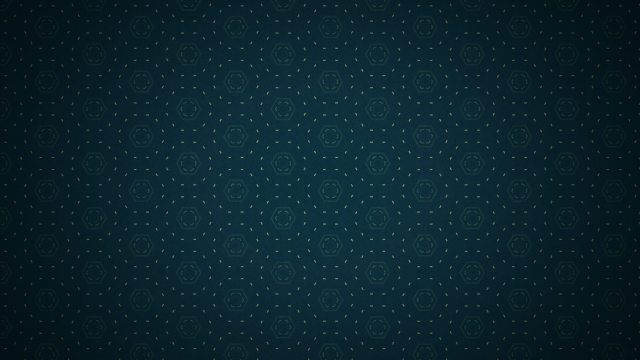
This pattern is drawn by a Shadertoy shader. Its source:

```glsl
// Dark teal wallpaper: small hexagon rosettes on a triangular lattice, each ringed
// by twelve pale dashes. Every cell is folded into one twelfth and drawn with
// distance functions, over a vignetted ground with fine grain and soft wear.

#define SPACING 0.1516               // lattice step, in canvas heights
#define ORIGIN vec2(0.029, -0.030)   // one rosette centre, from the canvas centre
#define HEX_APOTHEM 0.192            // sizes below are in lattice steps
#define HEX_WIDTH 0.026
#define DASH_POS vec2(0.390, 0.113)
#define DASH_SIZE vec2(0.010, 0.023)
#define GRAIN 0.016
#define GROUND_MID vec3(0.058, 0.194, 0.246)
#define GROUND_EDGE vec3(0.010, 0.065, 0.088)
#define HEX_COLOR vec3(0.150, 0.310, 0.295)
#define MARK_COLOR vec3(0.260, 0.430, 0.350)
#define DASH_COLOR vec3(0.570, 0.680, 0.490)

float hash(vec2 p) {
    vec3 q = fract(p.xyx * 0.1031);
    q += dot(q, q.yzx + 33.33);
    return fract((q.x + q.y) * q.z);
}

float valueNoise(vec2 p) {
    vec2 i = floor(p), f = fract(p);
    f = f * f * (3.0 - 2.0 * f);
    return mix(mix(hash(i), hash(i + vec2(1, 0)), f.x),
               mix(hash(i + vec2(0, 1)), hash(i + vec2(1, 1)), f.x), f.y);
}

// Offset from the nearest point of a triangular lattice with unit vertical step
vec2 latticeOffset(vec2 p) {
    vec2 period = vec2(sqrt(3.0), 1.0);
    vec2 a = mod(p + 0.5 * period, period) - 0.5 * period;
    vec2 b = mod(p, period) - 0.5 * period;
    return dot(a, a) < dot(b, b) ? a : b;
}

// Fold sixfold mirror symmetry: x runs along the side normal, y along the side
vec2 foldHexagon(vec2 p) {
    const vec2 mirror = vec2(0.866, -0.5);
    p = abs(p);
    p -= 2.0 * max(dot(p, mirror), 0.0) * mirror;
    return vec2(p.y, abs(p.x));
}

float boxDistance(vec2 p, vec2 halfSize) {
    vec2 d = abs(p) - halfSize;
    return length(max(d, 0.0)) + min(max(d.x, d.y), 0.0);
}

float coverage(float d, float pixel) {
    return clamp(0.5 - d / pixel, 0.0, 1.0);
}

void mainImage(out vec4 fragColor, in vec2 fragCoord) {
    vec2 p = (fragCoord - 0.5 * iResolution.xy) / iResolution.y;
    float pixel = 1.0 / (iResolution.y * SPACING);
    vec2 cell = latticeOffset((p - ORIGIN) / SPACING);
    vec2 q = foldHexagon(cell);

    // Ground with elliptical vignette
    float radius = length(p * vec2(0.95, 1.15));
    float shade = smoothstep(0.12, 1.05, radius);
    vec3 color = mix(GROUND_MID, GROUND_EDGE, shade);
    float light = 1.0 - 0.65 * shade;

    // Worn hexagon outline: soft band with a firmer inner edge
    float wear = 0.65 + 0.5 * valueNoise(p * 75.0 + 90.0);
    float side = q.x - HEX_APOTHEM;
    float band = coverage(abs(side) - 0.5 * HEX_WIDTH, pixel);
    float rim = coverage(abs(side + 0.3 * HEX_WIDTH) - 0.006, pixel);
    float ring = coverage(abs(length(cell) - 0.075) - 0.008, pixel);
    float outline = clamp((0.48 * band + 0.22 * rim + 0.20 * ring) * wear, 0.0, 1.0);
    color = mix(color, HEX_COLOR * light, outline);

    // Chevron marks inside the corners, and pale dashes outside
    float mark = boxDistance(q - vec2(0.122, 0.048), vec2(0.010, 0.019));
    float dash = boxDistance(q - DASH_POS, DASH_SIZE);
    color = mix(color, MARK_COLOR * light, 0.75 * wear * coverage(mark, pixel));
    color = mix(color, DASH_COLOR * light, 0.85 * coverage(dash, pixel));

    // Fine grain and faint mottling
    float grain = hash(floor(p * 288.0) + 700.0) - 0.5;
    float mottle = valueNoise(p * 110.0 + 300.0) - 0.5;
    color += (grain + 0.5 * mottle) * GRAIN * light;
    fragColor = vec4(clamp(color, 0.0, 1.0), 1.0);
}
```
